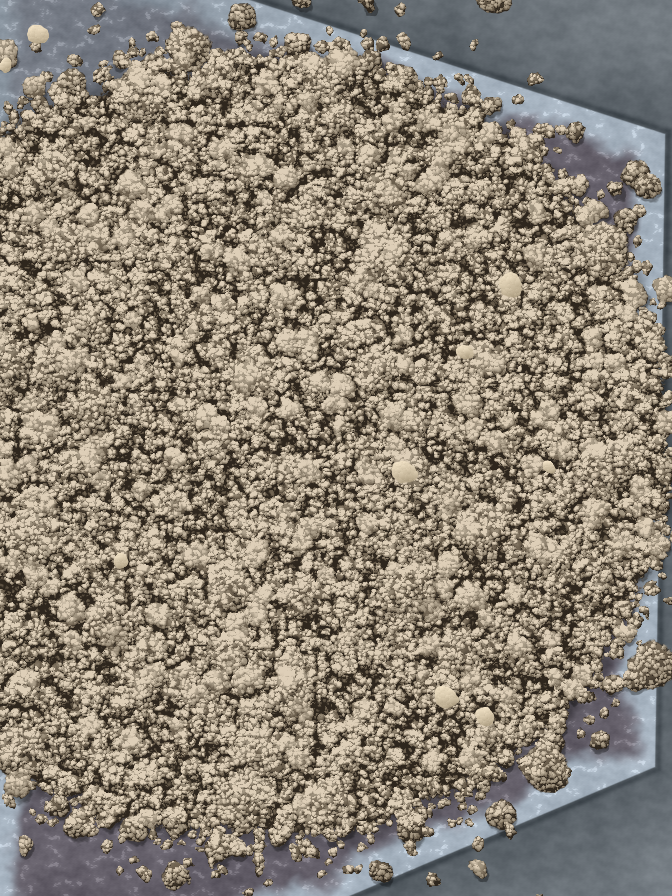
A WebGL 2 fragment shader for this texture:

```glsl
#version 300 es
precision highp float;
// A heap of dry crumbly soil on a worn metal tray. Four sizes of jittered
// cellular domes give clods, lumps, crumbs and grains, each lit by its slope;
// line distances fold the tray, and layered sines mottle its metal.
uniform vec2 u_resolution;
out vec4 outColor;

const vec2 LIGHT = vec2(-0.35, 0.94);

vec3 hash3(vec2 cell, float seed) {
  vec3 q = vec3(dot(cell, vec2(127.1, 311.7)), dot(cell, vec2(269.5, 183.3)),
                dot(cell, vec2(419.2, 371.9)));
  return fract(sin(q + seed * 17.3) * 43758.5);
}

// Layered sines, about -1 to 1
float waves(vec2 p) {
  float sum = 0.0, amp = 0.5;
  for (int i = 0; i < 5; i++) {
    p = mat2(0.8, 0.6, -0.6, 0.8) * p * 1.9 + 1.3;
    sum += amp * sin(p.x + 1.7 * sin(p.y));
    amp *= 0.62;
  }
  return sum;
}

// Shifts points sideways to make round outlines ragged
vec2 ragged(vec2 p, float frequency, float amount) {
  return p + amount * vec2(waves(p * frequency), waves(p * frequency + 7.0));
}

// Signed distance to the heap outline, negative inside
float heapDistance(vec2 p) {
  vec2 q = p - vec2(0.408, 0.665);
  q /= vec2(q.x < 0.0 ? 0.70 : 0.582, 0.575);
  return (length(q) - 1.0) * 0.58;
}

// Scattered domes: x = height, y = slope towards the light, z = random tone
vec3 clods(vec2 p, float cells, float fill, float falloff, float seed) {
  vec2 g = p * cells, base = floor(g);
  vec3 best = vec3(0.0);
  for (int j = -1; j <= 1; j++)
    for (int i = -1; i <= 1; i++) {
      vec2 cell = base + vec2(i, j);
      vec3 rnd = hash3(cell, seed);
      vec3 kind = hash3(cell, seed + 5.0);
      vec2 center = cell + 0.1 + 0.8 * rnd.xy;
      float away = max(heapDistance(center / cells), 0.0);
      if (kind.x > fill * exp(-away * falloff)) continue;
      vec2 d = (g - center) / mix(0.36, 0.76, rnd.z);
      float height = 1.0 - dot(d, d);
      if (height > best.x) best = vec3(height, dot(d, LIGHT), kind.y);
    }
  return best;
}

// Distance to the line a-b, positive on its right-hand side
float sideDistance(vec2 p, vec2 a, vec2 b) {
  vec2 d = b - a;
  return dot(p - a, normalize(vec2(d.y, -d.x)));
}

vec3 soilRamp(float t) {
  vec3 c = mix(vec3(0.18, 0.15, 0.115), vec3(0.43, 0.38, 0.31), smoothstep(0.0, 0.36, t));
  c = mix(c, vec3(0.63, 0.58, 0.50), smoothstep(0.33, 0.67, t));
  return mix(c, vec3(0.87, 0.81, 0.72), smoothstep(0.64, 1.0, t));
}

vec3 trayColor(vec2 p, float px) {
  float top = sideDistance(p, vec2(0.373, 1.333), vec2(0.94, 1.15));
  float right = sideDistance(p, vec2(0.99, 1.14), vec2(0.975, 0.2));
  float bottom = sideDistance(p, vec2(0.97, 0.19), vec2(0.52, 0.0));
  float rim = min(top, min(right, bottom));
  float mottle = waves(p * 9.0);
  float scratch = waves(p * vec2(45.0, 70.0));

  // Floor: pale blue by the rim, dark violet stain further in
  float inner = min(rim, p.x + 0.015) + 0.022 * mottle;
  vec3 floorTone = mix(vec3(0.66, 0.71, 0.76), vec3(0.39, 0.37, 0.41),
                       smoothstep(0.025, 0.06, inner));
  float worn = smoothstep(0.5, 1.1, p.y) * (1.0 - smoothstep(0.1, 0.6, p.x));
  floorTone = mix(floorTone, vec3(0.49, 0.53, 0.57), 0.7 * worn);
  floorTone += 0.04 * scratch + 0.03 * mottle;
  floorTone += 0.09 * smoothstep(0.55, 0.9, scratch);

  // Walls: grey-green metal, darker beside the fold
  vec3 wall = mix(vec3(0.36, 0.39, 0.415), vec3(0.45, 0.48, 0.505),
                  smoothstep(0.0, 0.16, -rim));
  wall += 0.03 * mottle + 0.025 * scratch;
  vec3 color = mix(wall, floorTone, smoothstep(-px, px, rim));
  float fold = (rim + 0.005) / 0.005;
  return color - 0.10 * exp(-fold * fold);
}

void main() {
  vec2 p = gl_FragCoord.xy / u_resolution.x;
  float px = 1.0 / u_resolution.x;
  vec2 warped = ragged(p, 34.0, 0.005);

  vec3 boulder = clods(warped, 17.0, 0.14, 14.0, 1.0);
  vec3 lump = clods(warped, 32.0, 0.66, 24.0, 2.0);
  vec3 crumb = clods(warped, 68.0, 1.0, 36.0, 3.0);
  vec3 grain = clods(ragged(p, 70.0, 0.0028), 140.0, 1.0, 0.0, 4.0);
  vec3 pebble = clods(ragged(p, 14.0, 0.006), 42.0, 0.005, 40.0, 6.0);

  // Soil brightness from slopes, heights and dark gaps; some lumps are smooth
  float onBoulder = smoothstep(0.0, 0.25, boulder.x);
  float rest = 1.0 - 0.7 * onBoulder;
  float smoothLump = smoothstep(0.65, 0.8, lump.z) * smoothstep(0.0, 0.3, lump.x);
  float rough = 1.0 - 0.5 * smoothLump;
  float t = 0.785 + 0.05 * waves(p * 4.0) + 0.24 * boulder.y + 0.04 * onBoulder;
  t += rest * (0.27 * lump.y + 0.2 * (lump.x - 0.45));
  t += rough * (0.4 + 0.6 * rest) * (0.32 * crumb.y + 0.42 * (crumb.x - 0.55));
  t += rough * (0.34 * grain.y + 0.46 * (grain.x - 0.6));
  t += 0.12 * (lump.z - 0.5) + 0.16 * (grain.z - 0.5);
  float relief = max(boulder.x, max(lump.x, crumb.x));
  t -= 0.36 * (1.0 - smoothstep(0.0, 0.3, relief));
  vec3 soil = soilRamp(clamp(t, 0.0, 1.0));

  // Tray with shade thrown by the heap and by stray lumps
  float edge = heapDistance(p) + 0.012 * waves(p * 14.0);
  vec3 color = trayColor(p, px);
  float lumpShade = clods(warped + LIGHT * 0.007, 32.0, 0.66, 24.0, 2.0).x;
  color *= 1.0 - 0.35 * smoothstep(0.0, 0.4, lumpShade);
  color *= 1.0 - 0.25 * (1.0 - smoothstep(0.0, 0.03, edge));

  float heap = 1.0 - smoothstep(-0.006, 0.002, edge + 0.008 * (0.5 - grain.x));
  color = mix(color, soil, max(heap, smoothstep(0.02, 0.2, relief)));

  // A few pale pebbles
  vec3 stone = vec3(0.82, 0.76, 0.65) + 0.14 * pebble.y + 0.03 * grain.y;
  color = mix(color, stone, smoothstep(0.05, 0.25, pebble.x));
  outColor = vec4(clamp(color, 0.0, 1.0), 1.0);
}
```
